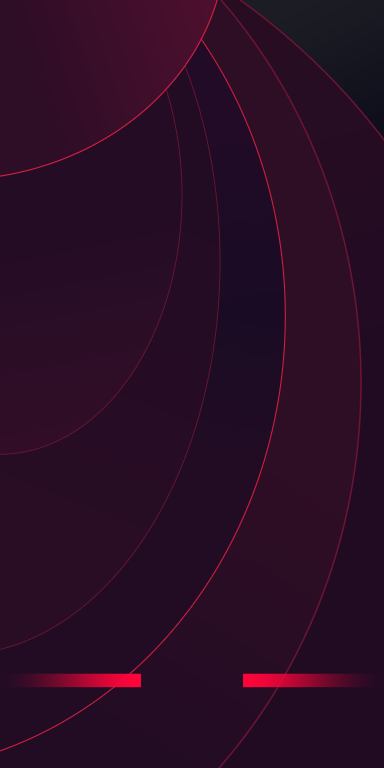
This background is drawn by a Shadertoy shader. Its source:

```glsl
// Nested translucent-looking ellipses sweep out of a glowing disc at the top left,
// over dark plum tones, with two fading red bars near the bottom.
// Each layer is an ellipse distance with a gradient fill and a thin rim.

const vec3 PLUM = vec3(0.135, 0.047, 0.142);
const vec3 WINE = vec3(0.180, 0.053, 0.140);
const vec3 NAVY = vec3(0.100, 0.045, 0.140);
const vec3 DIM_ROSE = vec3(0.43, 0.08, 0.20);
const vec3 BRIGHT_ROSE = vec3(0.82, 0.12, 0.25);
const vec3 BAR_RED = vec3(1.0, 0.02, 0.23);

// Approximate signed distance to an axis-aligned ellipse
float ellipse(vec2 p, vec2 center, vec2 radii) {
    vec2 q = p - center;
    float k = length(q / radii);
    return k * (k - 1.0) / max(length(q / (radii * radii)), 1e-4);
}

// Linear colour gradient between two positions
vec3 gradient(vec2 p, vec2 a, vec2 b, vec3 colorA, vec3 colorB) {
    vec2 axis = b - a;
    return mix(colorA, colorB, clamp(dot(p - a, axis) / dot(axis, axis), 0.0, 1.0));
}

// Antialiased coverage of the inside of a distance field
float inside(float d, float pixel) {
    return clamp(0.5 - d / pixel, 0.0, 1.0);
}

// Paint a filled shape and its rim over a base colour
vec3 layer(vec3 base, float d, vec3 fill, vec3 rim, float halfWidth, float pixel) {
    vec3 color = mix(base, fill, inside(d, pixel));
    return mix(color, rim, inside(abs(d) - halfWidth, pixel));
}

void mainImage(out vec4 fragColor, in vec2 fragCoord) {
    vec2 p = fragCoord / iResolution.xy * vec2(1.0, 2.0);
    float pixel = 2.0 / iResolution.y;

    // Slate corner
    vec3 color = gradient(p, vec2(0.8, 2.0), vec2(0.95, 1.68),
                          vec3(0.11, 0.115, 0.14), vec3(0.06, 0.06, 0.11));

    // Outer sweeps
    vec3 fill = gradient(p, vec2(0.75, 1.85), vec2(0.95, 1.1),
                         vec3(0.155, 0.052, 0.135), vec3(0.130, 0.042, 0.138));
    color = layer(color, ellipse(p, vec2(-0.521, 0.698), vec2(1.841, 1.664)),
                  fill, DIM_ROSE, 0.0019, pixel);

    fill = gradient(p, vec2(0.75, 0.75), vec2(0.35, 0.1), WINE, PLUM);
    color = layer(color, ellipse(p, vec2(-0.391, 1.003), vec2(1.331, 1.450)),
                  fill, DIM_ROSE, 0.0019, pixel);

    // Navy crescent, darkest at its middle
    vec3 upper = gradient(p, vec2(0.6, 1.75), vec2(0.68, 1.17),
                          vec3(0.135, 0.043, 0.150), NAVY);
    fill = gradient(p, vec2(0.68, 1.17), vec2(0.6, 0.75), upper, PLUM);
    color = layer(color, ellipse(p, vec2(-0.326, 1.177), vec2(1.069, 1.189)),
                  fill, BRIGHT_ROSE, 0.0014, pixel);

    // Inner sweeps
    fill = gradient(p, vec2(0.5, 1.4), vec2(0.15, 0.5),
                    PLUM, vec3(0.160, 0.050, 0.142));
    color = layer(color, ellipse(p, vec2(-0.112, 1.318), vec2(0.685, 1.023)),
                  fill, DIM_ROSE, 0.0011, pixel);

    fill = gradient(p, vec2(0.1, 1.35), vec2(0.2, 0.85),
                    vec3(0.145, 0.048, 0.145), vec3(0.195, 0.053, 0.155));
    color = layer(color, ellipse(p, vec2(0.0, 1.492), vec2(0.474, 0.675)),
                  fill, DIM_ROSE, 0.0011, pixel);

    // Glowing disc
    fill = gradient(p, vec2(0.08, 1.8), vec2(0.55, 1.95),
                    vec3(0.180, 0.050, 0.150), vec3(0.300, 0.060, 0.180));
    color = layer(color, ellipse(p, vec2(-0.130, 2.157), vec2(0.7185, 0.626)),
                  fill, BRIGHT_ROSE, 0.0015, pixel);

    // Mirrored bars fading toward the sides
    float fromCenter = abs(p.x - 0.5);
    float bar = inside(abs(p.y - 0.228) - 0.0175, pixel) * inside(0.133 - fromCenter, pixel);
    float fade = 1.0 - smoothstep(0.12, 0.51, fromCenter);
    color = mix(color, BAR_RED, bar * fade);

    fragColor = vec4(color, 1.0);
}
```
